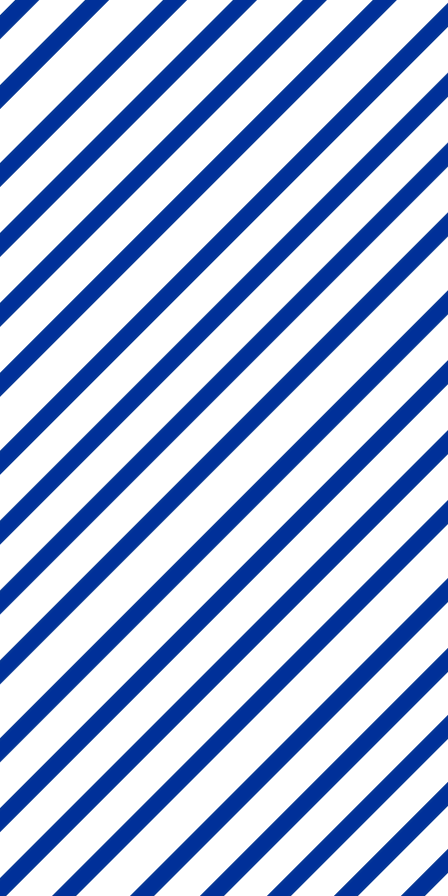
Give the GLSL for this pattern, as a Shadertoy shader.

```glsl
// Signed distance along the diagonal axis to the nearest stripe, negative inside
float stripeDistance(float diagonal) {
    float nearest = 1.0;
    for (int i = 0; i < 20; i++) {
        float index = float(i);
        // Every fourth gap is wider, and the last few are tighter
        float wideGaps = min(floor((index + 2.0) / 4.0), 4.0);
        float center = 0.0609 + 0.156 * index + 0.018 * wideGaps
                     - 0.0065 * max(index - 15.0, 0.0);
        nearest = min(nearest, abs(diagonal - center) - 0.0269);
    }
    return nearest;
}

void mainImage(out vec4 fragColor, in vec2 fragCoord) {
    // Distance from the upper left corner, in canvas widths
    float diagonal = (fragCoord.x + iResolution.y - fragCoord.y) / iResolution.x;
    float dist = stripeDistance(diagonal);

    // Faintly lighter ink toward the stripe edges
    vec3 ink = mix(vec3(0.0, 0.19, 0.60), vec3(0.02, 0.21, 0.59),
                   smoothstep(-0.010, -0.006, dist));

    float pixel = 1.0 / iResolution.x;
    float coverage = clamp(0.5 - dist / (1.5 * pixel), 0.0, 1.0);
    fragColor = vec4(mix(vec3(1.0), ink, coverage), 1.0);
}
```
